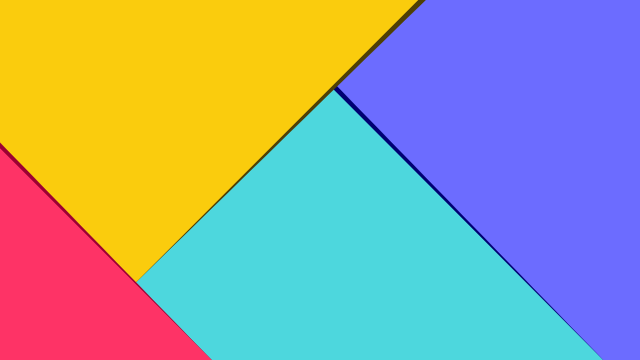
Give the GLSL for this background, as a WebGL 1 fragment shader.

```glsl
precision highp float;
// Flat overlapping diagonal sheets in yellow, teal, blue and pink with thin tapering shadows.

uniform vec2 u_resolution;

// Smooth coverage of the half plane to the left of the line from a to b.
float leftOf(vec2 p, vec2 a, vec2 b) {
    vec2 along = normalize(b - a);
    float signedDistance = dot(p - a, vec2(-along.y, along.x));
    float pixel = 9.0 / u_resolution.y;
    return clamp(signedDistance / pixel + 0.5, 0.0, 1.0);
}

// Lays a sheet over the base; its shadow is a wedge between two edges meeting at the hinge.
vec3 laySheet(vec3 base, vec2 p, vec2 hinge, vec2 sheetEnd, vec2 shadowEnd,
              vec3 sheetColor, vec3 shadowColor) {
    vec3 shaded = mix(base, shadowColor, leftOf(p, hinge, shadowEnd));
    return mix(shaded, sheetColor, leftOf(p, hinge, sheetEnd));
}

void main() {
    // The canvas spans 16 by 9 units.
    vec2 p = gl_FragCoord.xy / u_resolution * vec2(16.0, 9.0);

    // Teal ground
    vec3 color = vec3(0.303, 0.845, 0.865);

    // Blue sheet on the right; the hinge is the far end, so its edge runs toward it
    vec2 blueHinge = vec2(15.083, 0.0);
    float blueShadow = leftOf(p, vec2(8.333, 6.771), blueHinge);
    float blueSheet = leftOf(p, vec2(8.417, 6.854), blueHinge);
    color = mix(color, vec3(0.0, 0.0, 0.45), blueShadow);
    color = mix(color, vec3(0.424, 0.424, 1.0), blueSheet);

    // Yellow sheet at the upper left
    color = laySheet(color, p, vec2(3.417, 1.958), vec2(10.458, 9.0), vec2(10.646, 9.0),
                     vec3(0.982, 0.80, 0.05), vec3(0.31, 0.25, 0.02));

    // Pink sheet in the lower left corner
    color = laySheet(color, p, vec2(5.292, 0.0), vec2(0.0, 5.292), vec2(0.0, 5.438),
                     vec3(0.995, 0.20, 0.40), vec3(0.61, 0.0, 0.20));

    gl_FragColor = vec4(color, 1.0);
}
```
